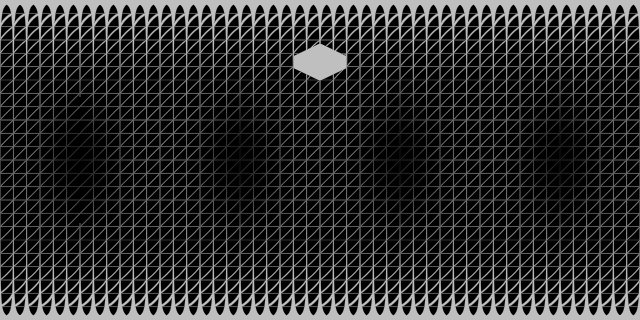
Reproduce this pattern procedurally as a Shadertoy shader.

```glsl
const float PI = 3.14159265;
const vec2 CELLS = vec2(48.0, 24.0);        // repeats across and down
const float HALF_WIDTH = 0.0030;            // line half width on the sphere, radians
const float FILTER = 1.15;                  // edge smoothing in pixels
const vec3 GROUND = vec3(0.0);
const vec3 LINE = vec3(0.75);
const float FADE_DEPTH = 0.68;              // dimming at the dark patches
const float FADE_HEIGHT = 0.18;
const float SEAM_LEVEL = 0.5;               // strength of lines at 45 degrees
const float SEAM_INDEX = 6.0;
const float SEAM_PERIOD = 12.0;
const float GAP_HALF_HEIGHT = 0.197;        // break in one meridian
const float LINE_VARIATION = 0.2;
const vec2 PATCH_CENTER = vec2(1.0, 0.806); // in units of canvas height
const vec2 PATCH_HALF = vec2(0.083, 0.0586);
const float PATCH_SLOPE = 0.48;

float hash(float n) {
    return fract(sin(n * 12.99) * 4375.85);
}

vec3 direction(vec2 lonLat) {
    return vec3(cos(lonLat.y) * vec2(cos(lonLat.x), sin(lonLat.x)), sin(lonLat.y));
}

vec2 toLonLat(vec2 uv) {
    return vec2(2.0 * PI * uv.x, PI * (uv.y - 0.5));
}

// Share of the filter footprint covered by a line
float coverage(float dist, float footprint) {
    float width = max(footprint * FILTER, 0.00001);
    float low = max(dist - 0.5 * width, -HALF_WIDTH);
    float high = min(dist + 0.5 * width, HALF_WIDTH);
    return clamp((high - low) / width, 0.0, 1.0);
}

// Great circle through two opposite corners of a cell
float diagonal(vec2 cell, vec2 lonLat, float pixel) {
    vec3 a = direction(toLonLat(cell / CELLS));
    vec3 b = direction(toLonLat((cell + 1.0) / CELLS));
    vec3 normal = normalize(cross(a, b));
    vec3 east = vec3(-sin(lonLat.x), cos(lonLat.x), 0.0);
    vec3 north = direction(lonLat + vec2(0.0, 0.5 * PI));
    vec2 slope = vec2(dot(normal, east) * cos(lonLat.y), dot(normal, north));
    return coverage(abs(dot(direction(lonLat), normal)), pixel * length(slope));
}

float seamLevel(float index) {
    float offset = mod(index - SEAM_INDEX, SEAM_PERIOD);
    return offset < 0.5 ? SEAM_LEVEL : 1.0;
}

float patchMask(vec2 p, float pixel) {
    p = abs(p - PATCH_CENTER);
    float slanted = (p.y + PATCH_SLOPE * p.x - PATCH_HALF.y) / length(vec2(1.0, PATCH_SLOPE));
    float dist = max(p.x - PATCH_HALF.x, slanted);
    return clamp(0.5 - dist / pixel, 0.0, 1.0);
}

void mainImage(out vec4 fragColor, in vec2 fragCoord) {
    vec2 uv = fragCoord / iResolution.xy;
    vec2 grid = uv * CELLS;
    vec2 nearest = floor(grid + 0.5);
    vec2 toLine = abs(grid - nearest) * PI / CELLS.y;
    vec2 lonLat = toLonLat(uv);
    float pixel = PI / iResolution.y;
    float ringScale = cos(lonLat.y);
    float fromEquator = abs(uv.y - 0.5);
    float equator = exp(-pow(fromEquator / FADE_HEIGHT, 2.0));

    // Meridians widen toward the poles
    float meridian = coverage(sin(toLine.x) * ringScale, pixel * ringScale);
    meridian *= mix(1.0, seamLevel(nearest.x), equator);
    if (nearest.x == SEAM_INDEX && fromEquator < GAP_HALF_HEIGHT) meridian = 0.0;

    // Parallels vary slightly in strength
    float parallel = coverage(toLine.y, pixel);
    bool isSeamRing = abs(abs(nearest.y - 0.5 * CELLS.y) - SEAM_INDEX) < 0.5;
    parallel *= isSeamRing ? SEAM_LEVEL : 1.0;
    parallel *= 1.0 - LINE_VARIATION * hash(nearest.y + 1.0);

    float ink = max(max(meridian, parallel), diagonal(floor(grid), lonLat, pixel));

    // Four dim patches around the equator
    float quarter = 0.5 - 0.5 * cos(8.0 * PI * uv.x);
    ink *= 1.0 - FADE_DEPTH * quarter * quarter * equator;

    vec2 canvas = fragCoord / iResolution.y;
    ink = max(ink, patchMask(canvas, 1.0 / iResolution.y));
    fragColor = vec4(mix(GROUND, LINE, ink), 1.0);
}
```
